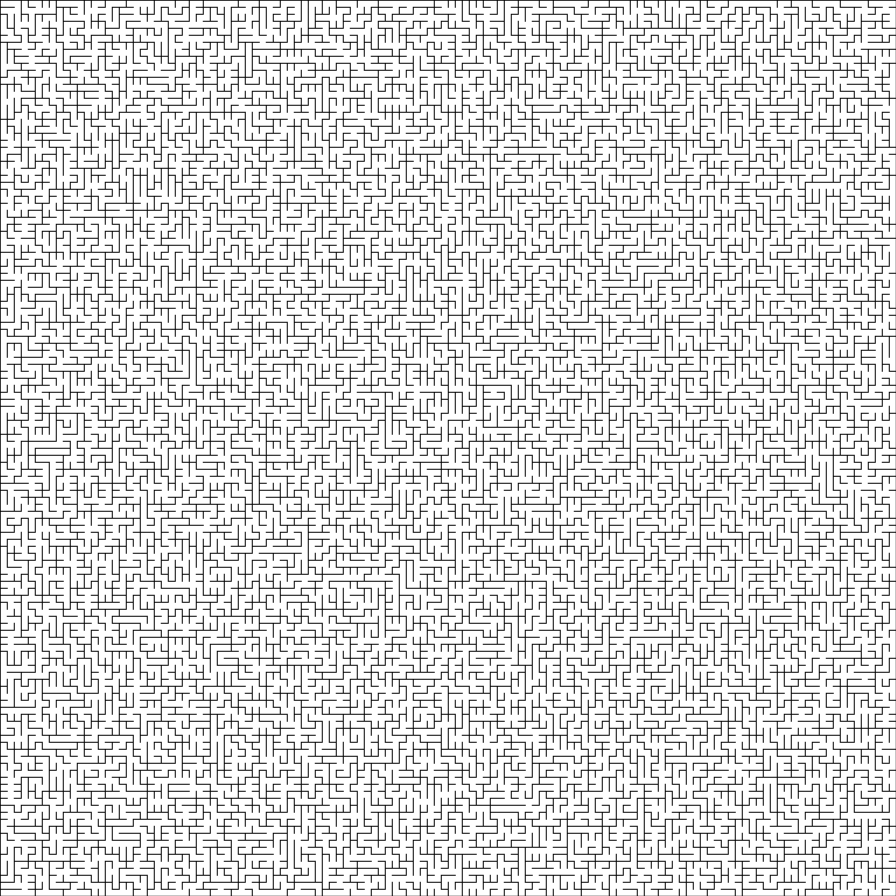
Reproduce this pattern procedurally as a Shadertoy shader.

```glsl
// Draws a dense maze of thin black walls on white, 128 cells to a side.

// Random weight of the grid edge that leaves a node to the right (axis 0)
// or downwards (axis 1). The outer border weighs nothing.
uint edgeWeight(ivec2 node, int axis) {
    if ((node[1 - axis] & 127) == 0) return 0u;
    uvec2 u = uvec2(node + 512);
    uint h = u.x * 1597u ^ u.y * 51749u ^ uint(axis + 1) * 917503u;
    h = (h ^ (h >> 15)) * 739391u;
    h = (h ^ (h >> 13)) * 836363u;
    h = (h ^ (h >> 16)) * 668265u;
    return (h ^ (h >> 15)) >> 1;
}

// Minimum spanning tree test: an edge is a wall unless lighter edges already
// join its ends. The search floods an 8 by 8 window of nodes, one bit each.
bool isWall(ivec2 node, int axis) {
    uint weight = edgeWeight(node, axis);
    uvec2 openRight = uvec2(0u), openDown = uvec2(0u);
    for (int i = 0; i < 64; i++) {
        ivec2 cell = ivec2(i & 7, i >> 3);
        ivec2 other = node - 3 + cell;
        uvec2 bit = uvec2(i < 32, i >= 32) << (i & 31);
        if (cell.x < 7 && edgeWeight(other, 0) < weight) openRight |= bit;
        if (cell.y < 7 && edgeWeight(other, 1) < weight) openDown |= bit;
    }
    uvec2 reached = uvec2(1u << 27, 0u);
    for (int i = 0; i < 24; i++) {
        reached |= ((reached & openRight) << 1) | ((reached >> 1) & openRight);
        uvec2 s = reached & openDown;
        reached |= uvec2(s.x << 8, (s.y << 8) | (s.x >> 24));
        s = uvec2((reached.x >> 8) | (reached.y << 24), reached.y >> 8);
        reached |= s & openDown;
    }
    uint goal = axis == 0 ? reached.x >> 28 : reached.y >> 3;
    return (goal & 1u) == 0u;
}

// Share of a square pixel of the given width that lies inside a box.
float boxCoverage(vec2 p, vec2 low, vec2 high, float pixel) {
    vec2 overlap = min(high, p + 0.5 * pixel) - max(low, p - 0.5 * pixel);
    overlap = clamp(overlap / pixel, 0.0, 1.0);
    return overlap.x * overlap.y;
}

void mainImage(out vec4 fragColor, in vec2 fragCoord) {
    // Cell units, counted from the top left corner.
    float pixel = 128.0 / iResolution.y;
    vec2 p = vec2(fragCoord.x, iResolution.y - fragCoord.y) * pixel;
    ivec2 node = ivec2(floor(p + 0.5));
    vec2 local = p - vec2(node);

    // Up to four walls meet at the nearest node and share its small square.
    float joint = boxCoverage(local, vec2(-0.0325), vec2(0.11), pixel);
    float ink = 0.0;
    for (int i = 0; i < 4; i++) {
        int axis = i & 1;
        ivec2 offset = axis == 0 ? ivec2(1 - i, 0) : ivec2(0, 2 - i);
        vec2 arm = vec2(offset);
        float cover = boxCoverage(local, min(arm, 0.0) - 0.0325,
                                  max(arm, 0.0) + 0.11, pixel);
        if (cover > 0.0 && isWall(node + min(offset, 0), axis))
            ink += ink > 0.0 ? cover - joint : cover;
    }

    // Black walls over white paper.
    fragColor = vec4(vec3(1.0 - clamp(ink, 0.0, 1.0)), 1.0);
}
```
